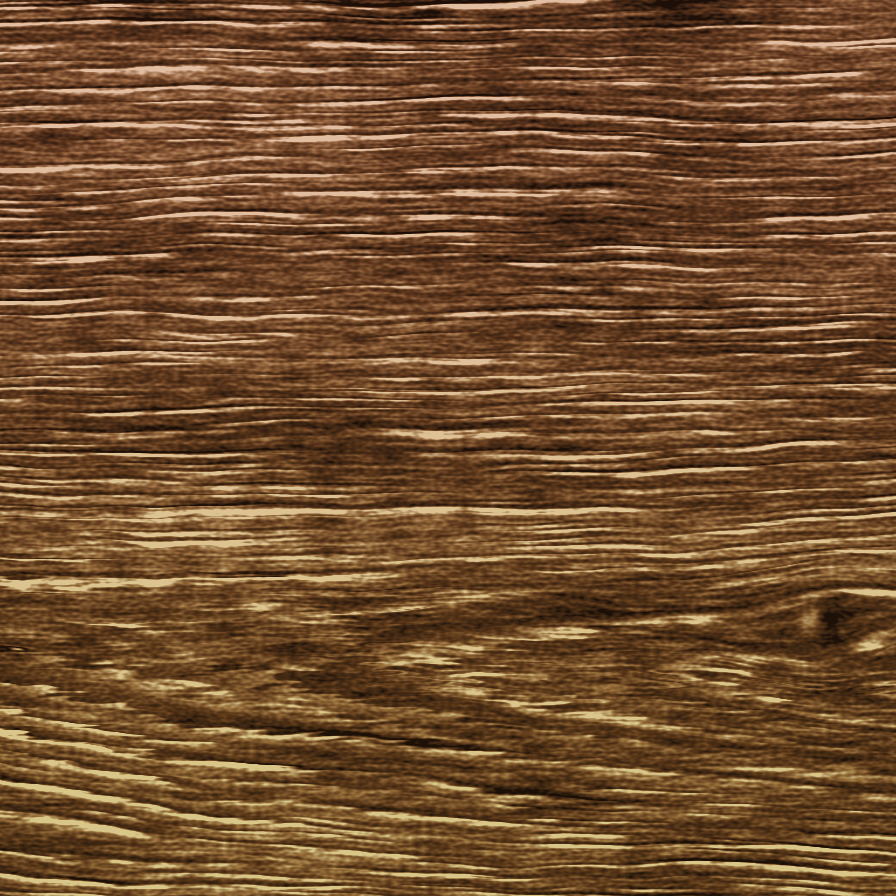
Give the GLSL for this texture, as a three.js fragment shader.

```glsl
// Brushed brown wood: pale, broken ridges with thin shadows run along the grain.
// A ring field bends the grain into nested arches and around one knot;
// stretched gradient noise adds fibres, and a tone ramp gives the colours.

#define RIDGES 47.0        // main ridges per canvas height
#define FINE_RIDGES 73.0   // thinner ridges between them
#define ARCH_RINGS 36.0    // rings per unit of the arch field
#define ARCH_TAPER 0.014   // how quickly the arches open
#define RIDGE_LIGHT 0.50
#define RIDGE_SHADE 0.30
#define FIBRE 0.36
#define BASE_TONE 0.46
#define KNOT vec2(0.922, 0.305)

varying vec2 vUv;

vec2 gradientAt(vec2 cell) {
  float h = fract(sin(dot(cell, vec2(127.1, 311.7))) * 43758.55);
  return vec2(cos(6.2832 * h), sin(6.2832 * h));
}

float noise(vec2 p) {
  vec2 i = floor(p), f = fract(p);
  vec2 s = f * f * f * (f * (f * 6.0 - 15.0) + 10.0);
  vec2 e = vec2(1.0, 0.0);
  float low = mix(dot(gradientAt(i), f), dot(gradientAt(i + e), f - e), s.x);
  float high = mix(dot(gradientAt(i + e.yx), f - e.yx),
                   dot(gradientAt(i + 1.0), f - 1.0), s.x);
  return mix(low, high, s.y);
}

float blob(vec2 p, vec2 size) {
  vec2 q = p / size;
  return exp(-dot(q, q));
}

// Ridge relief: a soft bright flank that ends in a thin shadow
float ridge(float ring, float along, float side, float seed) {
  float r = ring + 0.9 * noise(vec2(along * 1.3 + seed, ring * 0.33));
  float id = floor(r);
  float c = (fract(r) - 0.5) * side;
  float on = smoothstep(-0.17, 0.24, noise(vec2(along * 4.0 + seed, id * 7.31 + seed)));
  float lit = smoothstep(-0.22, 0.0, c) * (1.0 - smoothstep(0.07, 0.18, c));
  float shade = smoothstep(0.07, 0.18, c) * (1.0 - smoothstep(0.21, 0.38, c));
  return RIDGE_LIGHT * on * lit - RIDGE_SHADE * (0.3 + 0.7 * on) * shade;
}

// Piecewise ramp from shadow to pale ridge
vec3 woodColour(float t) {
  vec3 c = mix(vec3(0.11, 0.06, 0.03), vec3(0.25, 0.15, 0.08), smoothstep(0.0, 0.22, t));
  c = mix(c, vec3(0.37, 0.22, 0.11), clamp((t - 0.22) / 0.18, 0.0, 1.0));
  c = mix(c, vec3(0.48, 0.32, 0.19), clamp((t - 0.40) / 0.15, 0.0, 1.0));
  c = mix(c, vec3(0.60, 0.42, 0.25), clamp((t - 0.55) / 0.13, 0.0, 1.0));
  c = mix(c, vec3(0.67, 0.53, 0.38), clamp((t - 0.68) / 0.11, 0.0, 1.0));
  return mix(c, vec3(0.87, 0.76, 0.61), clamp((t - 0.79) / 0.17, 0.0, 1.0));
}

void main() {
  vec2 p = vUv;
  vec2 k = p - KNOT;

  // Wavy grain, pushed apart around the knot
  float y = p.y - 0.65 * k.y * blob(k, vec2(0.085, 0.055));
  y += 0.011 * noise(p * vec2(3.0, 6.0)) + 0.004 * noise(p * vec2(11.0, 19.0));

  // Fibres stay nearly straight
  float coarse = noise(vec2(p.x * 7.0, y * 105.0));
  float fine = noise(vec2(p.x * 26.0, y * 240.0) + 31.0);
  float speckle = noise(p * vec2(130.0, 290.0) + 57.0);

  // Ring field: nested arches that open to the right
  float dy = y - 0.245;
  dy -= 0.045 * (1.0 - p.x) * (1.0 - p.x) * exp(-20.0 * dy * dy);
  float ring = sqrt(dy * dy + ARCH_TAPER * max(1.1 - p.x, 0.02));
  float tip = 1.0 - abs(dy) / ring;
  ring += tip * (0.011 * coarse + 0.009 * fine);
  float side = dy < 0.0 ? -1.0 : 1.0;
  float along = p.x + 1.5 * smoothstep(-0.06, 0.06, dy);

  // Ridges outside the arches, wide rings inside them
  float outside = smoothstep(0.105, 0.15, ring);
  float relief = ridge(ring * RIDGES, along, side, 3.7);
  float bottom = 1.0 - smoothstep(0.05, 0.2, p.y);
  relief += 0.75 * ridge(ring * FINE_RIDGES, along * (1.2 + bottom), side, 19.3);
  float c = fract(ring * ARCH_RINGS + 0.12) - 0.5;
  float band = smoothstep(-0.2, 0.0, c) * (1.0 - smoothstep(0.04, 0.2, c));
  float broken = smoothstep(-0.3, 0.2, noise(vec2(along * 5.0, ring * 30.0)));
  float arches = 0.45 * band * broken - 0.16 * smoothstep(0.1, 0.25, c) * (1.0 - smoothstep(0.25, 0.5, c));
  relief = mix(0.3 * relief + arches, relief, outside);
  relief *= 1.0 + 0.9 * fine + 0.6 * coarse;

  float tone = BASE_TONE + relief + FIBRE * (0.8 * coarse + fine + 0.75 * speckle);
  tone += 0.25 * noise(p * vec2(2.2, 9.0) + 11.0) - 0.05 * (1.0 - outside);

  // Dark stains along the top and below the arches
  float stain = blob(p - vec2(0.62, 0.105), vec2(0.055, 0.018));
  for (int i = 0; i < 3; i++) {
    vec2 centre = vec2(0.14 + 0.31 * float(i), 0.99);
    stain += blob(p - centre, vec2(0.075, 0.028));
  }
  tone -= 0.3 * stain * (1.0 + 1.4 * noise(p * vec2(22.0, 45.0)));

  // Knot: dark core with a pale, rough left flank
  float rough = 1.0 + 0.9 * noise(p * 75.0);
  tone -= 0.42 * blob(k, vec2(0.03, 0.027)) * rough;
  tone += 0.75 * blob(k + vec2(0.016, -0.003), vec2(0.013, 0.018)) * rough;

  // Olive below, rosy above
  vec3 tint = mix(vec3(0.98, 1.02, 0.88), vec3(1.02, 0.98, 1.04), smoothstep(0.1, 0.9, p.y));
  gl_FragColor = vec4(clamp(woodColour(clamp(tone, 0.0, 1.0)) * tint, 0.0, 1.0), 1.0);
}
```
